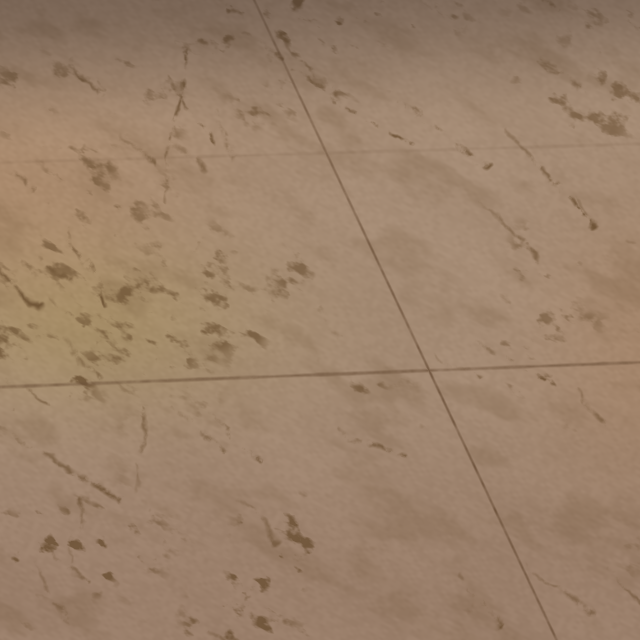
This texture is drawn by a WebGL 1 fragment shader. Its source:

```glsl
precision highp float;
uniform vec2 u_resolution;

#define STONE vec3(0.643, 0.543, 0.455)
#define ROSE_SHADE vec3(0.600, 0.492, 0.412)
#define VEIN_BROWN vec3(0.400, 0.295, 0.180)
#define JOINT_BROWN vec3(0.410, 0.305, 0.215)
#define HORIZON 3.0
#define ROW_STEP 0.0598
#define ROW_START 0.3839
#define COLUMN_WIDTH 0.33
#define JOINT_HALF_WIDTH 0.0013
#define VEIN_ANGLE -0.72
#define MOTTLE 0.032
#define GRAIN 0.026

float hash(vec2 p) {
  vec3 q = fract(vec3(p.xyx) * 0.1031);
  q += dot(q, q.yzx + 33.33);
  return fract((q.x + q.y) * q.z);
}

float noise(vec2 p) {
  vec2 cell = floor(p), f = fract(p);
  f = f * f * (3.0 - 2.0 * f);
  return mix(mix(hash(cell), hash(cell + vec2(1.0, 0.0)), f.x),
             mix(hash(cell + vec2(0.0, 1.0)), hash(cell + 1.0), f.x), f.y);
}

float fbm(vec2 p) {
  float sum = 0.0, weight = 0.5;
  for (int i = 0; i < 4; i++) {
    sum += weight * noise(p);
    p = p * 2.03 + 17.3;
    weight *= 0.5;
  }
  return sum / 0.9375;
}

float glow(vec2 p, vec2 center, vec2 radius) {
  vec2 d = (p - center) / radius;
  return exp(-dot(d, d));
}

vec2 direction(float angle) {
  return vec2(cos(angle), sin(angle));
}

// Veins gather at the lower left and the upper middle
float veinDensity(vec2 p) {
  return 0.16 + 0.6 * glow(p, vec2(0.24, 0.2), vec2(0.32, 0.22))
              + 0.5 * glow(p, vec2(0.57, 0.87), vec2(0.16, 0.1));
}

// Long faint cracks that thicken at one end, one candidate per grid cell
float veins(vec2 p, float cells, float seed, float pixel) {
  vec2 home = floor(p * cells);
  float ink = 0.0;
  for (int j = -1; j <= 1; j++) {
    for (int i = -1; i <= 1; i++) {
      vec2 cell = home + vec2(float(i), float(j));
      vec2 id = cell + seed;
      vec2 center = (cell + vec2(hash(id + 3.1), hash(id + 7.7))) / cells;
      float angle = VEIN_ANGLE + 0.7 * (hash(id + 11.3) - 0.5);
      angle += 1.9 * step(0.86, hash(id + 15.9));
      vec2 along = direction(angle);
      float reach = mix(0.2, 0.6, hash(id + 19.1)) / cells;
      float t = clamp(dot(p - center, along), -reach, reach);
      float d = length(p - center - along * t);
      float taper = 0.5 + 0.5 * t / reach;
      float width = mix(0.001, 0.006, taper * taper * hash(id + 23.7));
      float keep = step(hash(id + 29.3), veinDensity(center));
      float mark = 1.0 - smoothstep(0.0, width + 0.003 + pixel, d);
      ink = max(ink, keep * mark * mix(0.35, 1.0, taper));
    }
  }
  return ink;
}

float joint(float d, float halfWidth, float pixel) {
  return 1.0 - smoothstep(0.0, halfWidth + 0.0012 + pixel, d);
}

void main() {
  vec2 p = gl_FragCoord.xy / u_resolution;
  float pixel = 0.7 / min(u_resolution.x, u_resolution.y);

  // Floor coordinates in perspective: whole numbers lie on the joints
  float level = (p.y - 0.05 * p.x) / (1.0 - 0.0285 * p.x);
  float depth = HORIZON - level;
  float row = (1.0 / depth - ROW_START) / ROW_STEP;
  float columnWidth = COLUMN_WIDTH * (HORIZON - p.y);
  float column = (p.x - 0.8697 + 0.4727 * p.y) / columnWidth;

  // Stone colour with uneven warm light
  vec3 color = mix(STONE, ROSE_SHADE, 0.9 * smoothstep(0.5, 0.05, p.y));
  color += vec3(0.025, 0.0, -0.025) * glow(p, vec2(0.0, 0.7), vec2(0.32, 0.2));
  color += vec3(0.006, 0.016, -0.038) * glow(p, vec2(0.14, 0.49), vec2(0.27, 0.13));
  color += vec3(0.0, -0.02, -0.035) * glow(p, vec2(1.02, 0.46), vec2(0.18, 0.22));
  color += 0.008 * (hash(floor(vec2(column, row)) + 5.0) - 0.5);

  // Cloudy streaks and fine grain
  vec2 along = direction(VEIN_ANGLE + 0.25);
  vec2 streak = vec2(dot(p, along), dot(p, vec2(-along.y, along.x)));
  color += MOTTLE * (fbm(streak * vec2(6.0, 13.0) + 4.0) - 0.5);
  color += GRAIN * (noise(streak * vec2(130.0, 210.0)) - 0.5);

  // Cracks broken into crumbs
  vec2 wander = vec2(fbm(p * 26.0), fbm(p * 26.0 + 41.0)) - 0.5;
  vec2 bent = p + 0.03 * wander;
  float broken = smoothstep(0.36, 0.68, fbm(p * 60.0 + 9.0));
  float ink = max(veins(bent, 5.0, 13.0, pixel), 0.7 * veins(bent, 9.0, 71.0, pixel));
  color = mix(color, VEIN_BROWN, 0.85 * ink * broken);

  // Soft ragged specks in clusters, and pale stains
  float cluster = smoothstep(0.42, 0.7, fbm(p * 7.0 + 33.0)) * (0.35 + veinDensity(p));
  float speck = smoothstep(0.61, 0.8, fbm(streak * vec2(28.0, 48.0) + 60.0));
  color = mix(color, VEIN_BROWN, min(0.75, 1.1 * speck * cluster));
  float stain = smoothstep(0.52, 0.8, fbm(streak * vec2(11.0, 25.0) + 90.0));
  color = mix(color, VEIN_BROWN, 0.16 * stain);

  // Thin joints, worn unevenly and fading with distance
  float wear = mix(0.3, 1.0, fbm(p * 70.0));
  float rowDistance = abs(fract(row + 0.5) - 0.5) * ROW_STEP * depth * depth;
  float columnDistance = abs(fract(column + 0.5) - 0.5) * columnWidth * 0.904;
  float rowStrength = clamp(0.75 - 0.57 * floor(row + 0.5), 0.1, 0.75);
  float rowJoint = rowStrength * joint(rowDistance + 0.002 * wander.x, JOINT_HALF_WIDTH * 1.8, pixel);
  float columnJoint = mix(1.0, 0.6, p.y * p.y) * joint(columnDistance, JOINT_HALF_WIDTH, pixel);
  color = mix(color, JOINT_BROWN, wear * max(rowJoint, columnJoint));

  // Far edge falls into shade
  float shade = smoothstep(0.78, 1.04, p.y + 0.05 * (0.5 - p.x));
  color *= mix(vec3(1.0), vec3(0.74, 0.73, 0.74), shade);
  gl_FragColor = vec4(color, 1.0);
}
```
